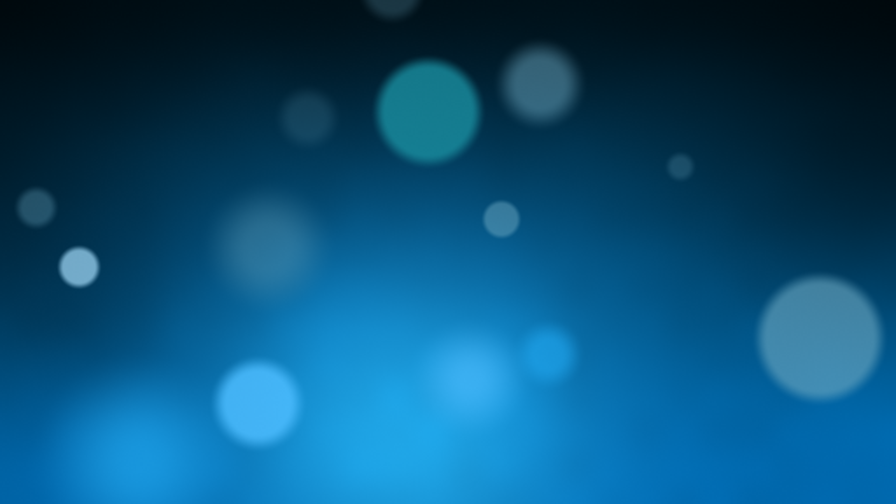
This background is drawn by a Shadertoy shader. Its source:

```glsl
// Soft bokeh discs drifting over a deep blue gradient with a bright lower glow.

const int DISC_COUNT = 14;

// Disc centre (xy) and radius (z), in canvas heights
const vec3 DISCS[DISC_COUNT] = vec3[](
    vec3(0.850, 0.778, 0.100), vec3(1.072, 0.833, 0.070),
    vec3(0.611, 0.766, 0.050), vec3(0.072, 0.588, 0.036),
    vec3(0.157, 0.470, 0.038), vec3(0.532, 0.509, 0.088),
    vec3(0.995, 0.565, 0.035), vec3(1.350, 0.669, 0.024),
    vec3(1.627, 0.329, 0.120), vec3(0.512, 0.199, 0.080),
    vec3(1.088, 0.296, 0.050), vec3(0.933, 0.248, 0.070),
    vec3(0.273, 0.086, 0.120), vec3(0.778, 1.020, 0.055));

// Edge softness relative to the radius (x) and opacity (y)
const vec2 STYLES[DISC_COUNT] = vec2[](
    vec2(0.16, 0.80), vec2(0.38, 0.50), vec2(0.40, 0.18), vec2(0.30, 0.34),
    vec2(0.20, 0.78), vec2(0.60, 0.36), vec2(0.18, 0.50), vec2(0.40, 0.25),
    vec2(0.14, 0.62), vec2(0.24, 0.85), vec2(0.50, 0.70), vec2(0.85, 0.65),
    vec2(0.90, 0.75), vec2(0.30, 0.25));

const vec3 TEAL  = vec3(0.10, 0.56, 0.63);
const vec3 MIST  = vec3(0.42, 0.66, 0.76);
const vec3 PALE  = vec3(0.58, 0.80, 0.92);
const vec3 AZURE = vec3(0.30, 0.74, 1.00);
const vec3 CYAN  = vec3(0.12, 0.64, 0.92);

float hash(vec2 p) {
    return fract(sin(dot(p, vec2(127.1, 311.7))) * 43758.5453);
}

float noise(vec2 p) {
    vec2 cell = floor(p);
    vec2 f = fract(p);
    f = f * f * (3.0 - 2.0 * f);
    float low = mix(hash(cell), hash(cell + vec2(1.0, 0.0)), f.x);
    float high = mix(hash(cell + vec2(0.0, 1.0)), hash(cell + 1.0), f.x);
    return mix(low, high, f.y);
}

float glow(vec2 p, vec2 centre, vec2 spread) {
    vec2 d = (p - centre) / spread;
    return exp(-dot(d, d));
}

float disc(vec2 p, vec3 shape, float softness) {
    float blur = shape.z * softness;
    return 1.0 - smoothstep(shape.z - blur, shape.z + blur, distance(p, shape.xy));
}

vec3 discTint(int i) {
    if (i == 0) return TEAL;
    if (i == 4) return PALE;
    if (i == 10 || i == 12) return CYAN;
    return i == 9 || i == 11 ? AZURE : MIST;
}

vec3 backdrop(vec2 p, float width) {
    // Vertical fade from bright blue to near black
    vec3 color = mix(vec3(0.0, 0.42, 0.70), vec3(0.0, 0.35, 0.56), smoothstep(0.0, 0.4, p.y));
    color = mix(color, vec3(0.0, 0.20, 0.31), smoothstep(0.25, 0.75, p.y));
    color = mix(color, vec3(0.0, 0.06, 0.09), smoothstep(0.62, 1.02, p.y));

    // Darker sides in the upper part
    float side = abs(p.x / width - 0.48) * 2.0;
    color *= 1.0 - 0.48 * smoothstep(0.3, 1.1, side) * smoothstep(0.2, 0.75, p.y);
    color *= 1.0 - 0.25 * glow(p, vec2(0.10, 0.38), vec2(0.35, 0.22));

    // Wide central light and its brighter core
    color = mix(color, vec3(0.04, 0.48, 0.76), 0.50 * glow(p, vec2(0.82, 0.28), vec2(0.42, 0.34)));
    color = mix(color, vec3(0.14, 0.68, 0.93), 0.85 * glow(p, vec2(0.80, 0.12), vec2(0.33, 0.30)));

    // Faint cloudy variation
    float cloud = 0.65 * noise(p * 6.0) + 0.35 * noise(p * 14.0);
    return color * (0.94 + 0.12 * cloud);
}

void mainImage(out vec4 fragColor, in vec2 fragCoord) {
    vec2 p = fragCoord / iResolution.y;
    vec3 color = backdrop(p, iResolution.x / iResolution.y);

    // Bokeh discs
    for (int i = 0; i < DISC_COUNT; i++) {
        float cover = disc(p, DISCS[i], STYLES[i].x) * STYLES[i].y;
        color = mix(color, discTint(i), cover);
    }

    // Fine grain hides banding
    color += (hash(floor(p * 288.0)) - 0.5) / 255.0;
    fragColor = vec4(clamp(color, 0.0, 1.0), 1.0);
}
```
